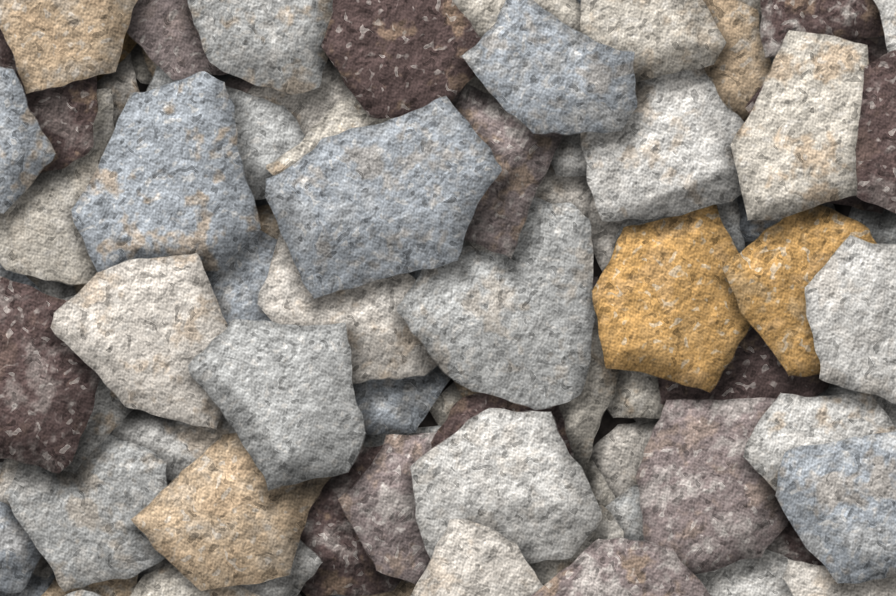
Give the GLSL for this texture, as a Shadertoy shader.

```glsl
const int LAYERS = 5;
const int SIDES = 6;
const float CELL_SMALL = 0.15;       // cell size of the lowest layer, in canvas heights
const float CELL_STEP = 0.038;       // growth of the cells per layer
const float TOP_COVERAGE = 0.60;     // share of filled cells in the top layer
const float BEND = 0.016;            // slow waviness of the outlines
const float CHIPS = 0.0045;          // fine raggedness of the outlines
const float FACET_SHARPNESS = 28.0;
const float GRAIN_SCALE = 31.0;
const float GRAIN_CONTRAST = 0.27;
const float RELIEF = 0.42;
const float SHADOW_STRENGTH = 0.56;
const float SHADOW_SOFTNESS = 0.11;
const float ACCENT_SHARE = 0.025;
const vec2 SHADOW_OFFSET = vec2(-0.025, 0.06);
const vec3 LIGHT = vec3(-0.26, 0.54, 0.80);
const vec3 GAP = vec3(0.20, 0.18, 0.17);
const vec3 DUST = vec3(0.79, 0.77, 0.74);
const vec3 STAIN = vec3(0.75, 0.64, 0.52);
const vec3 OCHRE = vec3(0.78, 0.62, 0.40);
const vec3 BRICK = vec3(0.62, 0.42, 0.38);
// Common colours first, rarer ones last
const vec3 ROCKS[8] = vec3[8](
    vec3(0.81, 0.78, 0.73), vec3(0.79, 0.78, 0.76), vec3(0.82, 0.79, 0.75),
    vec3(0.70, 0.70, 0.69), vec3(0.78, 0.69, 0.58), vec3(0.64, 0.66, 0.68),
    vec3(0.55, 0.50, 0.49), vec3(0.38, 0.32, 0.31));

struct Stone { float edge; float shadow; vec2 tilt; };

vec2 hash2(vec2 p) {
    vec3 q = fract(p.xyx * vec3(0.1031, 0.1030, 0.0973));
    q += dot(q, q.yzx + 33.33);
    return fract((q.xx + q.yz) * q.zy);
}

float gradientDot(vec2 corner, vec2 offset) {
    return dot(hash2(corner) * 2.0 - 1.0, offset);
}

float noise(vec2 p) {
    vec2 i = floor(p), f = fract(p);
    vec2 u = f * f * f * (f * (f * 6.0 - 15.0) + 10.0);
    vec2 e = vec2(0.0, 1.0);
    return 1.4 * mix(
        mix(gradientDot(i, f), gradientDot(i + e.yx, f - e.yx), u.x),
        mix(gradientDot(i + e.xy, f - e.xy), gradientDot(i + e.yy, f - e.yy), u.x), u.y);
}

float fbm(vec2 p) {
    float sum = 0.0, amp = 0.6;
    for (int i = 0; i < 4; i++) {
        sum += amp * noise(p);
        p = mat2(1.6, 1.2, -1.2, 1.6) * p + 7.3;
        amp *= 0.75;
    }
    return sum;
}

vec2 noise2(vec2 p) {
    return vec2(noise(p), noise(p + 40.0));
}

// Irregular polygon with sloping side facets and a tilted top
Stone cutStone(vec2 p, vec2 seed) {
    vec2 shape = hash2(seed + 3.7), top = hash2(seed + 8.1);
    float radius = mix(0.50, 0.68, shape.x);
    vec2 topTilt = (top - 0.5) * 0.8;
    float weight = exp(-FACET_SHARPNESS * (mix(0.12, 0.27, shape.y) - dot(p, topTilt)));
    vec2 tilt = topTilt * weight;
    float edge = length(p) - radius * 1.15;
    float shadow = length(p + SHADOW_OFFSET) - radius * 1.15;
    for (int k = 0; k < SIDES; k++) {
        vec2 h = hash2(seed * 1.7 + float(k) * 5.3 + 20.0);
        float angle = 6.2832 * (float(k) + 0.8 * h.x) / float(SIDES);
        vec2 dir = vec2(cos(angle), sin(angle));
        float stretch = mix(mix(0.55, 0.95, top.x), 1.0, abs(cos(angle - 6.2832 * top.y)));
        float reach = radius * stretch * mix(0.76, 1.05, h.y);
        float slope = mix(0.35, 2.2, fract(h.x * 7.0 + h.y * 5.0));
        float side = dot(p, dir) - reach;
        float w = exp(min(FACET_SHARPNESS * side * slope, 60.0));
        tilt += dir * slope * w;
        weight += w;
        edge = max(edge, side);
        shadow = max(shadow, side + dot(SHADOW_OFFSET, dir));
    }
    return Stone(edge, shadow, tilt / weight);
}

vec3 rockColor(vec2 p, vec2 seed, Stone stone) {
    vec2 pick = hash2(seed + 51.0), kind = hash2(seed + 77.0);
    vec3 base = ROCKS[min(int(8.0 * pow(pick.x, 1.15)), 7)];
    if (pick.y < ACCENT_SHARE) base = kind.x < 0.6 ? OCHRE : BRICK;
    vec2 q = p + hash2(seed + 13.0) * 9.0;

    // Mineral patches, dust, pale flecks and dark pits
    float patches = fbm(q * 11.0);
    base = mix(base, STAIN, 0.6 * kind.y * smoothstep(0.05, 0.4, patches));
    base = mix(base, DUST, 0.7 * kind.x * smoothstep(0.0, 0.4, -patches));
    float flecks = noise(q * 70.0 + patches);
    base = mix(base, DUST * 1.06, 0.5 * smoothstep(0.22, 0.5, flecks));
    base *= 1.0 - 0.22 * smoothstep(0.25, 0.5, -flecks);

    // Grainy surface lit across its facets
    float grain = fbm(q * GRAIN_SCALE);
    float relief = grain - fbm((q + LIGHT.xy * 0.006) * GRAIN_SCALE);
    float lit = 0.62 + 0.48 * dot(normalize(vec3(stone.tilt, 1.0)), LIGHT);
    lit *= mix(0.86, 1.0, smoothstep(0.0, 0.05, -stone.edge));
    return base * lit * (1.0 + GRAIN_CONTRAST * grain + RELIEF * relief);
}

void mainImage(out vec4 fragColor, in vec2 fragCoord) {
    vec2 p = fragCoord / iResolution.y;
    vec3 color = GAP * (1.0 + 0.5 * fbm(p * 30.0));
    vec2 warp = BEND * noise2(p * 7.0) + CHIPS * noise2(p * 31.0);

    // Pile the stones from the lowest layer upwards
    for (int layer = 0; layer < LAYERS; layer++) {
        float level = float(layer);
        float size = CELL_SMALL + CELL_STEP * level;
        float turn = 0.5 + 1.9 * level;
        mat2 spin = mat2(cos(turn), sin(turn), -sin(turn), cos(turn));
        vec2 grid = spin * (p + warp) / size + 31.0 * level + 40.0;
        float blur = 1.1 / (iResolution.y * size);
        float depthLight = mix(0.80, 1.0, min(level / 3.0, 1.0));
        for (int n = 0; n < 9; n++) {
            vec2 cell = floor(grid) + vec2(n % 3 - 1, n / 3 - 1);
            vec2 seed = cell + 17.0 * level;
            if (layer == LAYERS - 1 && hash2(seed + 91.0).x > TOP_COVERAGE) continue;
            vec2 center = cell + 0.5 + 0.5 * (hash2(seed) - 0.5);
            vec2 local = (grid - center) * spin;
            if (dot(local, local) > 1.3) continue;
            Stone stone = cutStone(local, seed);
            color *= 1.0 - SHADOW_STRENGTH * (1.0 - smoothstep(-0.05, SHADOW_SOFTNESS, stone.shadow));
            float cover = 1.0 - smoothstep(-blur, blur, stone.edge);
            if (cover > 0.0) color = mix(color, rockColor(p, seed, stone) * depthLight, cover);
        }
    }
    fragColor = vec4(clamp(color, 0.0, 1.0), 1.0);
}
```
